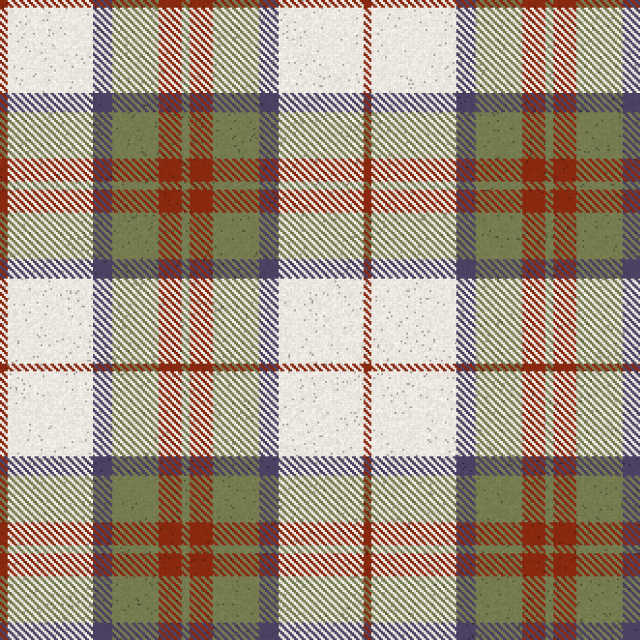
This pattern is drawn by a Shadertoy shader. Its source:

```glsl
// Tartan cloth in a 2/2 twill: one symmetric sett colours both warp and weft.
// Each crossing shows warp or weft by a diagonal rule, then yarn rounding,
// gradient-noise slubs and sparse dark flecks are added and supersampled.

float hash(vec2 p) {
    vec3 q = fract(vec3(p.xyx) * 0.1031);
    q += dot(q, q.yzx + 33.33);
    return fract((q.x + q.y) * q.z);
}

vec2 gradient(vec2 cell) {
    float angle = 6.2832 * hash(cell);
    return vec2(cos(angle), sin(angle));
}

float gradientNoise(vec2 p) {
    vec2 i = floor(p), f = fract(p);
    vec2 u = f * f * f * (f * (f * 6.0 - 15.0) + 10.0);
    vec2 e = vec2(1.0, 0.0);
    float low = mix(dot(gradient(i), f), dot(gradient(i + e.xy), f - e.xy), u.x);
    float high = mix(dot(gradient(i + e.yx), f - e.yx), dot(gradient(i + 1.0), f - 1.0), u.x);
    return mix(low, high, u.y);
}

// Yarn colour of a thread; the sett is 188 threads, mirrored about its pivots
vec3 settColour(float thread) {
    vec3 red = vec3(0.54, 0.16, 0.06);
    vec3 white = vec3(0.93, 0.91, 0.885);
    vec3 purple = vec3(0.30, 0.255, 0.39);
    vec3 green = vec3(0.465, 0.49, 0.315);
    float d = abs(mod(thread + 0.5 - 2.0 + 94.0, 188.0) - 94.0);
    if (d < 2.0) return red;
    if (d < 46.0) return white;
    if (d < 56.0) return purple;
    if (d < 80.0) return green;
    if (d < 92.0) return red;
    return green;
}

vec3 cloth(vec2 p) {
    vec2 cell = floor(p), f = fract(p) - 0.5;

    // Two over, two under, stepping one thread per row
    bool warpOnTop = mod(cell.x - cell.y, 4.0) < 2.0;
    vec3 colour = settColour(warpOnTop ? cell.x : cell.y);

    // Rounded yarn with uneven spinning along its length
    float across = warpOnTop ? f.x : f.y;
    float shade = 1.02 - 0.36 * across * across;
    vec2 along = warpOnTop ? vec2(1.0, 0.3) : vec2(0.3, 1.0);
    shade += 0.09 * gradientNoise(p * along + (warpOnTop ? 0.0 : 71.0));
    shade += 0.07 * (hash(cell + 400.0) - 0.5);

    // Occasional dark fleck caught in the yarn
    float fleck = step(0.975, hash(cell + 900.0));
    shade *= 1.0 - 0.38 * fleck * smoothstep(0.65, 0.3, length(f));
    return colour * shade;
}

void mainImage(out vec4 fragColor, in vec2 fragCoord) {
    // 1.76 setts span the canvas height, counted from the top left
    float threadsPerPixel = 1.76 * 188.0 / iResolution.y;
    vec3 sum = vec3(0.0);
    for (int i = 0; i < 9; i++) {
        vec2 offset = (vec2(i % 3, i / 3) - 1.0) / 3.0;
        vec2 p = fragCoord + offset;
        sum += cloth(vec2(p.x, iResolution.y - p.y) * threadsPerPixel);
    }
    fragColor = vec4(sum / 9.0, 1.0);
}
```
